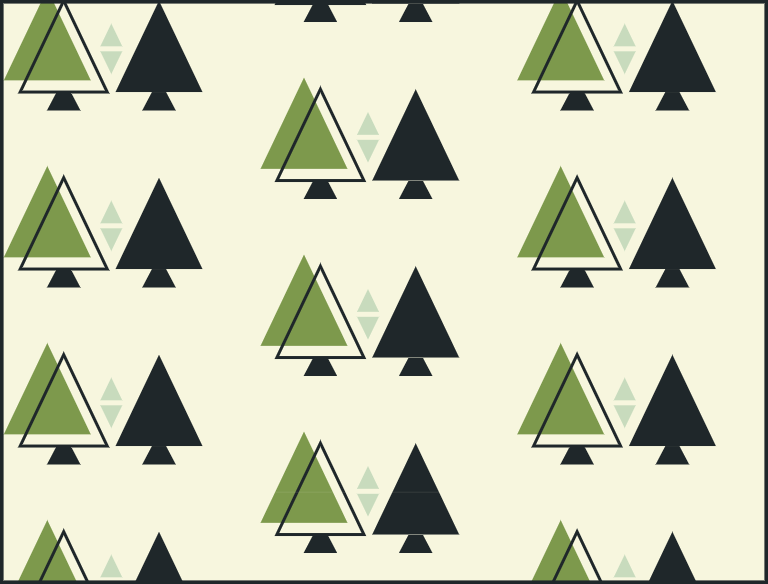
This pattern is drawn by a WebGL 1 fragment shader. Its source:

```glsl
precision highp float;

// Framed half-drop pattern of paired fir trees: a green fir under an offset
// outline, a solid dark fir, and two pale darts between them. Each shape is a
// mitred triangle distance, repeated by column and row with mod.

uniform vec2 u_resolution;

// All lengths are in design units: the canvas is 768 by 585 of them, y down.
const vec2 CANVAS = vec2(768.0, 585.0);
const vec2 PITCH = vec2(256.7, 177.3);
const float FIRST_ROW = 166.3;      // top of a motif in even columns
const float MARGIN_ABOVE = 27.0;    // empty space above a motif in its cell
const float FRAME_WIDTH = 3.6;

const vec2 FIR = vec2(43.5, 91.5);  // half width, height
const vec2 TRUNK = vec2(16.8, 32.0);
const float TRUNK_FOOT = 110.0;     // below the fir's apex
const vec2 DART = vec2(11.0, 22.8);
const float LINE_WIDTH = 3.0;

// Apex positions inside a motif
const vec2 GREEN_APEX = vec2(47.3, 0.0);
const vec2 OUTLINE_APEX = vec2(63.7, 11.7);
const vec2 SOLID_APEX = vec2(159.0, 11.7);
const vec2 DART_UP_APEX = vec2(111.3, 34.6);
const vec2 DART_DOWN_APEX = vec2(111.3, 85.2);

// Faint hairline seam across the printed shapes
const float SEAM_Y = 493.0;
const float SEAM_WIDTH = 0.8;
const float SEAM_STRENGTH = 0.12;

const vec3 PAPER = vec3(0.967, 0.965, 0.872);
const vec3 INK = vec3(0.122, 0.153, 0.163);
const vec3 GREEN = vec3(0.490, 0.600, 0.300);
const vec3 PALE = vec3(0.784, 0.860, 0.742);

// Triangle with its apex at the origin, widening along +y
float triangle(vec2 p, vec2 size) {
  float side = dot(vec2(abs(p.x), p.y), normalize(vec2(size.y, -size.x)));
  return max(side, p.y - size.y);
}

// Flared trunk, cut off at the base of the fir above it
float trunk(vec2 p) {
  float flare = triangle(p - vec2(0.0, TRUNK_FOOT - TRUNK.y), TRUNK);
  return max(flare, FIR.y - p.y);
}

float coverage(float dist, float pixel) {
  return clamp(0.5 - dist / pixel, 0.0, 1.0);
}

void main() {
  float pixel = CANVAS.y / u_resolution.y;
  vec2 p = gl_FragCoord.xy / u_resolution * CANVAS;
  p.y = CANVAS.y - p.y;

  // Half-drop repeat
  float column = floor(p.x / PITCH.x);
  float drop = 0.5 * PITCH.y * mod(column, 2.0);
  vec2 cell;
  cell.x = p.x - column * PITCH.x;
  cell.y = mod(p.y - FIRST_ROW - drop + MARGIN_ABOVE, PITCH.y) - MARGIN_ABOVE;

  // Motif distances
  float greenFir = triangle(cell - GREEN_APEX, FIR);
  vec2 q = cell - OUTLINE_APEX;
  float outlineFir = abs(triangle(q, FIR)) - 0.5 * LINE_WIDTH;
  outlineFir = min(outlineFir, trunk(q));
  q = cell - SOLID_APEX;
  float solidFir = min(triangle(q, FIR), trunk(q));
  vec2 down = (cell - DART_DOWN_APEX) * vec2(1.0, -1.0);
  float darts = min(triangle(cell - DART_UP_APEX, DART), triangle(down, DART));

  // Paint from back to front
  vec3 color = mix(PAPER, GREEN, coverage(greenFir, pixel));
  color = mix(color, PALE, coverage(darts, pixel));
  color = mix(color, INK, coverage(min(outlineFir, solidFir), pixel));

  float seam = coverage(abs(p.y - SEAM_Y) - 0.5 * SEAM_WIDTH, pixel);
  color = mix(color, PAPER, SEAM_STRENGTH * seam);

  // Frame along the canvas edges
  vec2 inset = min(p, CANVAS - p);
  float frame = min(inset.x, inset.y) - FRAME_WIDTH;
  color = mix(color, INK, coverage(frame, pixel));

  gl_FragColor = vec4(color, 1.0);
}
```
